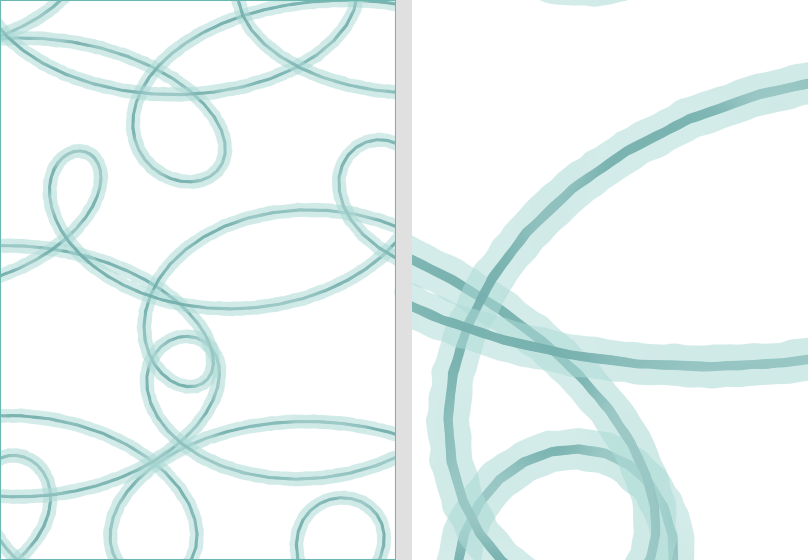
Left: the whole. Right: its middle third, enlarged.
Give the GLSL for this pattern, as a WebGL 1 fragment shader.

```glsl
precision highp float;
uniform vec2 u_resolution;

float hash(vec2 p) {
  return fract(sin(dot(p, vec2(127.1, 311.7))) * 43758.5453);
}

float noise(vec2 p) {
  vec2 i = floor(p), f = fract(p);
  f = f * f * (3.0 - 2.0 * f);
  return mix(mix(hash(i), hash(i + vec2(1.0, 0.0)), f.x),
             mix(hash(i + vec2(0.0, 1.0)), hash(i + 1.0), f.x), f.y);
}

// Looping path that travels from left to right around a base height
vec2 strandPoint(float s, float baseY, float side, vec4 seed) {
  float turn = 12.0 * s + 0.45 * sin(4.5 * s + 6.28 * seed.y) + 6.28 * seed.x;
  float x = s + (0.17 + 0.04 * seed.z) * sin(turn);
  float y = 0.14 * side * cos(turn + 0.4 * (seed.w - 0.5));
  return vec2(x, baseY + y + 0.06 * sin(2.5 * s + 6.28 * seed.w));
}

float segmentDistance(vec2 p, vec2 a, vec2 b) {
  vec2 ab = b - a;
  float t = clamp(dot(p - a, ab) / max(dot(ab, ab), 1e-8), 0.0, 1.0);
  return length(p - a - ab * t);
}

// Translucent wash with a darker core, laid over what is below
void paintStroke(inout vec3 color, float d, float rough, float tone) {
  float px = 1.0 / u_resolution.y;
  float bandEdge = 0.0125 + 0.0016 * (rough - 0.5);
  float coreEdge = 0.0028 + 0.0006 * (rough - 0.5);
  float band = 1.0 - smoothstep(bandEdge - 0.7 * px, bandEdge + 0.7 * px, d);
  float core = 1.0 - smoothstep(coreEdge - 0.6 * px, coreEdge + 0.6 * px, d);
  vec3 washColor = vec3(0.68, 0.857, 0.84);
  vec3 coreColor = mix(vec3(0.46, 0.69, 0.68), vec3(0.60, 0.78, 0.77), tone);
  color = mix(color, washColor, band * (0.53 + 0.06 * tone));
  color = mix(color, coreColor, 0.95 * core);
}

void main() {
  vec2 p = gl_FragCoord.xy / u_resolution.y;
  float aspect = u_resolution.x / u_resolution.y;
  float rough = noise(p * 130.0);
  float tone = smoothstep(0.2, 0.8, noise(p * 22.0 + 7.0));
  vec3 color = vec3(1.0);

  // Each pass of a strand is painted separately, so it can cross itself
  for (int i = 0; i < 7; i++) {
    float id = float(i);
    vec4 seed = vec4(hash(vec2(id, 1.3)), hash(vec2(id, 2.7)),
                     hash(vec2(id, 4.1)), hash(vec2(id, 5.9)));
    float baseY = id / 6.0 + 0.05 * (seed.z - 0.5);
    if (abs(p.y - baseY) > 0.225) continue;
    float side = mod(id, 2.0) * 2.0 - 1.0;
    float nearest = 1.0;
    vec2 previous = strandPoint(-0.25, baseY, side, seed);
    for (int k = 1; k <= 84; k++) {
      float s = -0.25 + (aspect + 0.5) * float(k) / 84.0;
      vec2 current = strandPoint(s, baseY, side, seed);
      float d = segmentDistance(p, previous, current);
      if (d > 0.022 && nearest < 0.022) {
        paintStroke(color, nearest, rough, tone);
        nearest = 1.0;
      }
      nearest = min(nearest, d);
      previous = current;
    }
    paintStroke(color, nearest, rough, tone);
  }

  // Thin frame
  float px = 1.0 / u_resolution.y;
  float edge = min(min(p.x, aspect - p.x), min(p.y, 1.0 - p.y));
  float frame = 1.0 - smoothstep(0.002 - 0.5 * px, 0.002 + 0.5 * px, edge);
  color = mix(color, vec3(0.42, 0.72, 0.69), frame);
  gl_FragColor = vec4(color, 1.0);
}
```
